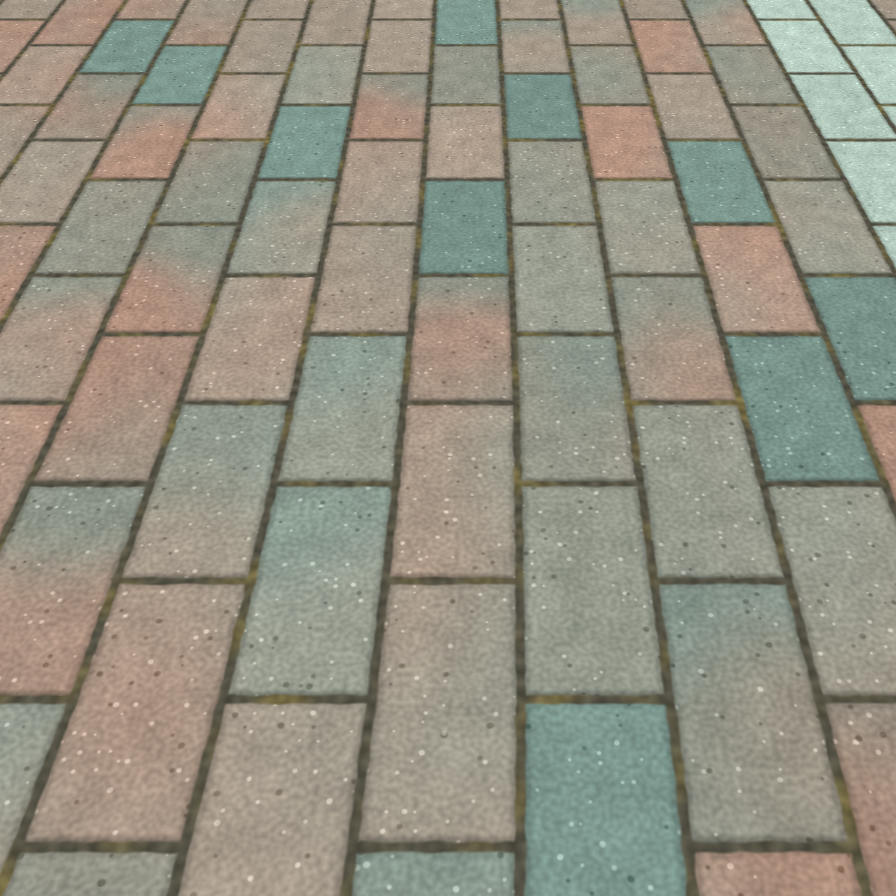
Reproduce this texture procedurally as a WebGL 1 fragment shader.

```glsl
precision highp float;
// Block paving seen in perspective: long bricks in running bond recede to a
// vanishing point above the canvas. Each pixel is projected onto the ground,
// then brick tint, wear, speckles and mossy joints are built from hashes and noise.

uniform vec2 u_resolution;

#define VANISH vec2(0.541, 1.552) // vanishing point in canvas units
#define COLUMN_SPREAD 0.125       // column width per unit below the horizon
#define ROW_DEPTH 6.05            // brick lengths at unit distance below it
#define COLUMN_SHIFT 0.2
#define ROW_SHIFT 0.54
#define BOW 0.010                 // sideways lens bend
#define JOINT 0.032               // half joint, in brick widths
#define WOBBLE 0.016              // roughness of the brick edges
#define GREEN_SHARE 0.15
#define SPECKLE_SHARE 0.07
#define GRAIN 0.055

const vec3 RED    = vec3(0.69, 0.56, 0.49);
const vec3 TAN    = vec3(0.65, 0.60, 0.54);
const vec3 GREY   = vec3(0.58, 0.60, 0.55);
const vec3 GREEN  = vec3(0.48, 0.585, 0.55);
const vec3 PALE   = vec3(0.72, 0.81, 0.76);
const vec3 SOIL   = vec3(0.33, 0.32, 0.27);
const vec3 MOSS   = vec3(0.45, 0.41, 0.26);
const vec2 BRICK  = vec2(1.0, 2.0); // width and length

float hash(vec2 p) {
  vec3 q = fract(p.xyx * 0.1031);
  q += dot(q, q.yzx + 33.33);
  return fract((q.x + q.y) * q.z);
}

vec2 gradient(vec2 cell) {
  float angle = 6.2832 * hash(cell);
  return vec2(cos(angle), sin(angle));
}

// Gradient noise, about -0.7 to 0.7
float noise(vec2 p) {
  vec2 i = floor(p), f = fract(p);
  vec2 s = f * f * f * (f * (f * 6.0 - 15.0) + 10.0);
  vec2 x = vec2(1.0, 0.0);
  float low  = mix(dot(gradient(i), f), dot(gradient(i + x.xy), f - x.xy), s.x);
  float high = mix(dot(gradient(i + x.yx), f - x.yx),
                   dot(gradient(i + x.xx), f - x.xx), s.x);
  return mix(low, high, s.y);
}

// Round stone chips scattered one per cell
float speckles(vec2 p, float share, float blur) {
  vec2 cell = floor(p);
  vec2 centre = 0.3 + 0.4 * vec2(hash(cell + 17.0), hash(cell + 43.0));
  float radius = mix(0.12, 0.3, hash(cell + 71.0));
  float dist = length(fract(p) - centre);
  return step(1.0 - share, hash(cell)) * (1.0 - smoothstep(radius - blur, radius + blur, dist));
}

// Base tint of one brick, with patchy fading between clay and green
vec3 brickTint(vec2 id, vec2 f, vec2 ground) {
  float patches = noise(ground * vec2(0.8, 0.5) + 9.0);
  vec3 tint = mix(RED, TAN, smoothstep(0.0, 0.75, hash(id + 5.0) + 0.4 * patches));
  vec2 away = (ground - vec2(-0.1, 11.0)) / vec2(1.5, 2.6);
  float weathered = 0.75 * exp(-dot(away, away)) + 0.75 * step(0.72, hash(id + 29.0));
  tint = mix(tint, GREY, clamp(weathered + 0.5 * patches, 0.0, 1.0));
  float tone = hash(id + 61.0);
  float green = step(1.0 - GREEN_SHARE, tone);
  float halfGreen = step(0.75, hash(id + 83.0)) * smoothstep(0.35, 0.95, f.y + 0.4 * patches);
  tint = mix(tint, GREEN, max(green, 0.5 * halfGreen));
  tint *= 0.97 + 0.07 * hash(id + 97.0);
  float paleBand = step(4.0, id.x) * step(id.x, 5.0);
  return mix(tint, PALE * (0.96 + 0.06 * tone), paleBand);
}

void main() {
  vec2 p = gl_FragCoord.xy / u_resolution;

  // Project onto the ground plane; pixel holds the footprint on each axis
  float drop = VANISH.y - p.y;
  float bend = BOW * 4.0 * p.y * (1.0 - p.y);
  vec2 plane = vec2((p.x - bend - VANISH.x) / (COLUMN_SPREAD * drop) - COLUMN_SHIFT,
                    ROW_DEPTH / drop);
  vec2 pixel = BRICK * vec2(1.0 / (COLUMN_SPREAD * drop), ROW_DEPTH / (drop * drop)) / u_resolution;
  vec2 ground = plane * BRICK;

  // Running bond: every other column slides by half a brick
  float column = floor(plane.x);
  plane.y -= ROW_SHIFT - 0.5 * mod(column, 2.0);
  vec2 id = vec2(column, floor(plane.y));
  vec2 f = fract(plane);

  // Distance to the nearest joint on each axis
  vec2 edge = (0.5 - abs(f - 0.5)) * BRICK;
  edge += WOBBLE * vec2(noise(ground * 7.0), noise(ground * 7.0 + 31.0));
  vec2 blur = 0.8 * pixel + 0.008;
  vec2 inside = smoothstep(JOINT - blur, JOINT + blur, edge);
  float face = inside.x * inside.y;

  // Brick face: tint, mottling, chips, and a worn rim darker at the near end
  vec3 color = brickTint(id, f, ground);
  float detail = 1.0 / (1.0 + 12.0 * pixel.y);
  color *= 1.0 + 0.09 * noise(ground * 3.5) + 0.16 * detail * noise(ground * 24.0);
  float chipBlur = 0.1 + 5.0 * pixel.x;
  color += 0.20 * detail * speckles(ground * 15.0, SPECKLE_SHARE, chipBlur);
  color -= 0.16 * detail * speckles(ground * 13.0 + 50.0, 0.6 * SPECKLE_SHARE, chipBlur);
  vec2 rim = 1.0 - smoothstep(vec2(JOINT), vec2(JOINT + 0.06), edge);
  color *= 1.0 - 0.16 * max(rim.x, rim.y * (f.y < 0.5 ? 1.5 : 0.5));

  // Joints: soil with moss in places
  float moss = smoothstep(-0.15, 0.5, noise(ground * 2.2 + 70.0));
  vec3 joint = mix(SOIL, MOSS, moss) * (1.0 + 0.35 * noise(ground * 12.0));
  color = mix(joint, color, face);

  // Fine grain across the canvas
  color *= 1.0 + GRAIN * (noise(p * 150.0) + 0.7 * noise(p * 75.0 + 20.0));
  gl_FragColor = vec4(clamp(color, 0.0, 1.0), 1.0);
}
```
